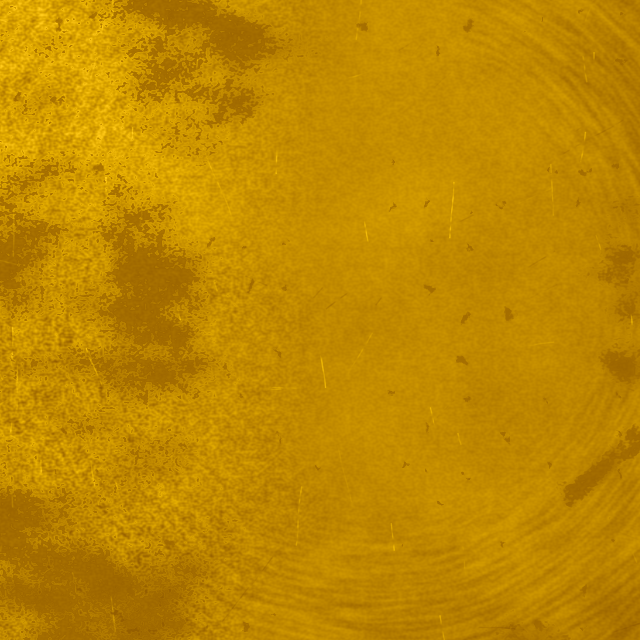
Write a Shadertoy shader that draws this texture.

```glsl
const float BASE_TONE = 0.755;
const float STAIN_TONE = 0.61;
const float GRAIN_CONTRAST = 0.21;
const float CLOUD_CONTRAST = 0.07;
const float BRUSH_CONTRAST = 0.085;
const float SMOOTH_SIDE_GRAIN = 0.27;
const float SPOT_CELLS = 17.0;
const float SPOT_CHANCE = 0.3;
const float SCRATCH_WIDTH = 0.0011;
const vec2 BRUSH_CENTRE = vec2(0.58, 0.55);
const vec2 GLOW_CENTRE = vec2(0.04, 0.86);

// Stained zones: centre, radii
const int ZONES = 8;
const vec4 STAINS[ZONES] = vec4[ZONES](
    vec4(0.23, 0.52, 0.08, 0.20), vec4(0.36, 0.90, 0.14, 0.10),
    vec4(0.02, 0.16, 0.10, 0.09), vec4(0.18, 0.04, 0.15, 0.07),
    vec4(0.00, 0.61, 0.07, 0.09), vec4(0.21, 1.00, 0.07, 0.04),
    vec4(0.97, 0.52, 0.05, 0.20), vec4(0.82, 0.01, 0.10, 0.05));

vec2 hash2(vec2 cell) {
    uvec2 v = uvec2(ivec2(cell)) * 1664525u + 1013904223u;
    v.x += v.y * 1664525u;
    v.y += v.x * 1664525u;
    v ^= v >> 16u;
    v.x += v.y * 1664525u;
    v.y += v.x * 1664525u;
    v ^= v >> 16u;
    return vec2(v & 65535u) / 65535.0;
}

float cornerSlope(vec2 cell, vec2 offset) {
    float angle = 6.2832 * hash2(cell).x;
    return dot(vec2(cos(angle), sin(angle)), offset);
}

float gradientNoise(vec2 p) {
    vec2 i = floor(p), f = p - i, e = vec2(1.0, 0.0);
    vec2 u = f * f * f * (f * (f * 6.0 - 15.0) + 10.0);
    return mix(mix(cornerSlope(i, f), cornerSlope(i + e.xy, f - e.xy), u.x),
               mix(cornerSlope(i + e.yx, f - e.yx), cornerSlope(i + e.xx, f - e.xx), u.x), u.y);
}

float fbm(vec2 p) {
    float sum = 0.0, amplitude = 0.9;
    for (int i = 0; i < 5; i++) {
        sum += amplitude * gradientNoise(p);
        p = mat2(1.6, 0.6, -0.6, 1.6) * p + 17.3;
        amplitude *= 0.55;
    }
    return sum;
}

float segmentDistance(vec2 p, vec2 a, vec2 b) {
    vec2 d = b - a;
    return length(p - a - d * clamp(dot(p - a, d) / dot(d, d), 0.0, 1.0));
}

// Thin broken lines; lean is the mean angle, crowding pulls them to the left
float scratches(vec2 p, int count, float seed, float lean, float spread, float crowding, float reach) {
    float ink = 0.0, soft = 0.7 / iResolution.y;
    vec2 q = p + 0.004 * vec2(gradientNoise(p * 14.0), gradientNoise(p * 14.0 + 40.0));
    for (int i = 0; i < count; i++) {
        vec2 place = hash2(vec2(float(i), seed));
        vec2 shape = hash2(vec2(float(i), seed + 1.0));
        place.x = pow(place.x, crowding);
        float angle = lean + spread * (shape.x - 0.5);
        vec2 arm = vec2(cos(angle), sin(angle)) * reach * mix(0.15, 1.0, shape.y * shape.y);
        float d = segmentDistance(q, place - arm, place + arm);
        float strength = mix(0.25, 1.0, fract(shape.x * 7.0 + shape.y));
        ink = max(ink, strength * (1.0 - smoothstep(0.0, SCRATCH_WIDTH + soft, d)));
    }
    return ink * smoothstep(-0.3, 0.25, gradientNoise(p * 75.0));
}

// Ragged dark specks, one at most per cell
float spots(vec2 p) {
    vec2 q = p * SPOT_CELLS + 0.22 * vec2(fbm(p * 60.0), fbm(p * 60.0 + 31.0));
    vec2 cell = floor(q), pick = hash2(cell + 300.0);
    vec2 centre = 0.3 + 0.4 * hash2(cell + 500.0);
    float radius = mix(0.04, 0.17, pow(pick.y, 4.0));
    float d = length((q - cell - centre) * vec2(1.15, 0.9));
    return step(pick.x, SPOT_CHANCE) * (1.0 - smoothstep(radius * 0.6, radius + 0.04, d));
}

float stainCoverage(vec2 p) {
    float smear = segmentDistance(p, vec2(0.89, 0.22), vec2(0.99, 0.31)) / 0.025;
    float cover = 1.1 * exp(-smear * smear);
    for (int i = 0; i < ZONES; i++) {
        vec2 d = (p - STAINS[i].xy) / STAINS[i].zw;
        cover += exp(-dot(d, d));
    }
    return min(cover, 1.2);
}

vec3 goldRamp(float tone) {
    return clamp(vec3(tone, tone - 0.213, 0.8 * (tone - 0.885)), 0.0, 1.0);
}

void mainImage(out vec4 fragColor, in vec2 fragCoord) {
    vec2 p = fragCoord / iResolution.xy;
    float cloud = fbm(p * 3.5 + 8.0);
    float rough = mix(1.0, SMOOTH_SIDE_GRAIN, smoothstep(0.2, 0.52, p.x + 0.12 * cloud));

    // Fine grain, strongest on the worn left side
    vec2 g = p * vec2(0.8, 1.0);
    float grain = 0.75 * (gradientNoise(g * 233.0) + 0.8 * gradientNoise(g * 107.0 + 5.0)
                        + 0.5 * gradientNoise(g * 43.0 + 9.0));

    // Broad light and shade
    vec2 toGlow = p - GLOW_CENTRE;
    float tone = BASE_TONE + 0.02 * rough + 0.09 * exp(-9.0 * dot(toGlow, toGlow));
    tone -= 0.05 * smoothstep(0.8, 1.0, p.x) + 0.04 * (1.0 - smoothstep(0.0, 0.28, p.y));
    tone += CLOUD_CONTRAST * cloud + GRAIN_CONTRAST * rough * grain;

    // Curved brush marks around the smooth middle
    vec2 q = p - BRUSH_CENTRE;
    float radius = length(q) + 0.01 * cloud, angle = atan(q.x, -q.y);
    float brush = gradientNoise(vec2(radius * 130.0, angle * 7.0))
                + 0.7 * gradientNoise(vec2(radius * 48.0, angle * 4.0 + 20.0));
    float rim = smoothstep(0.28, 0.5, radius) * (1.0 - smoothstep(2.6, 3.1, abs(angle)));
    tone += BRUSH_CONTRAST * rim * brush;

    // Stains broken up by the grain
    float patches = fbm(p * vec2(8.0, 13.0) + 3.0);
    float wear = 0.6 * stainCoverage(p) + 0.5 * patches + 0.6 * mix(rough, 1.0, 0.2) * grain
               + 0.22 * rough + 0.15 * rim * brush - 0.54;
    tone = mix(tone, STAIN_TONE + 0.03 * grain, 0.88 * smoothstep(-0.06, 0.13, wear));
    tone = mix(tone, STAIN_TONE, 0.75 * spots(p));

    // Dark hairlines, then bright upright and stray scratches
    tone -= 0.07 * scratches(p, 24, 11.0, 0.25, 1.4, 0.8, 0.07);
    tone += 0.20 * scratches(p, 46, 23.0, 1.72, 0.6, 1.7, 0.045);
    tone += 0.09 * scratches(p, 22, 37.0, 0.0, 3.0, 1.2, 0.06);

    fragColor = vec4(goldRamp(clamp(tone, 0.585, 1.02)), 1.0);
}
```
